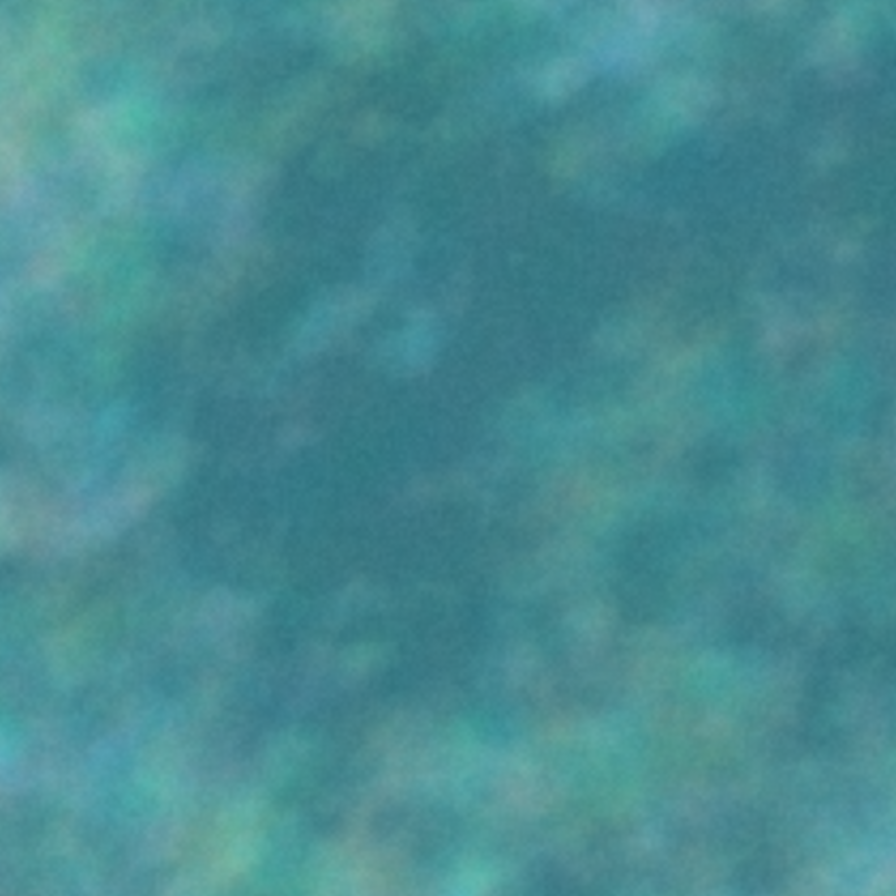
This texture is drawn by a Shadertoy shader. Its source:

```glsl
float hash(vec2 cell) {
    vec3 h = fract(cell.xyx * vec3(0.1031, 0.1030, 0.0973));
    h += dot(h, h.yzx + 33.33);
    return fract((h.x + h.y) * h.z);
}

float noise(vec2 p) {
    vec2 cell = floor(p), f = fract(p);
    f = f * f * f * (f * (f * 6.0 - 15.0) + 10.0);
    return mix(mix(hash(cell), hash(cell + vec2(1, 0)), f.x),
               mix(hash(cell + vec2(0, 1)), hash(cell + vec2(1, 1)), f.x), f.y);
}

// Layered noise, turned between octaves to hide the lattice
float fbm(vec2 p) {
    float sum = 0.0, weight = 0.53;
    for (int octave = 0; octave < 4; octave++) {
        sum += weight * noise(p);
        p = mat2(0.8, 0.6, -0.6, 0.8) * p * 2.03 + 17.3;
        weight *= 0.5;
    }
    return sum;
}

// Scattered round soft spots, one jittered in each cell
float spots(vec2 p) {
    vec2 cell = floor(p);
    float sum = 0.0;
    for (int y = -1; y <= 1; y++)
    for (int x = -1; x <= 1; x++) {
        vec2 id = cell + vec2(x, y);
        vec2 center = id + vec2(hash(id + 11.0), hash(id + 47.0));
        float radius = mix(0.4, 0.95, hash(id + 83.0));
        float strength = hash(id + 129.0);
        float fade = smoothstep(radius, 0.0, length(p - center));
        sum += strength * strength * fade;
    }
    return sum;
}

void mainImage(out vec4 fragColor, in vec2 fragCoord) {
    vec2 uv = fragCoord / iResolution.xy;

    // Axes along and across the gently rising streaks
    vec2 streak = mat2(0.82, -0.57, 0.57, 0.82) * uv;

    // Light gathers at the left, bottom and top; the middle right stays deep
    float edge = smoothstep(0.55, 0.0, uv.x) * 0.7
               + smoothstep(0.32, 0.0, uv.y) * 0.85
               + smoothstep(0.7, 1.05, uv.y) * 0.5;
    float broad = fbm(streak * vec2(3.6, 5.4) + 4.0) - 0.5;
    float blotch = fbm(streak * vec2(14.0, 17.0) + 71.0) - 0.5;
    float glow = spots(streak * vec2(9.0, 11.0) + 23.0) - 0.3;
    float light = 0.31 + 0.42 * min(edge, 1.1) + 1.05 * broad + 0.75 * blotch + 0.35 * glow;
    light = clamp(light, 0.06, 1.15);

    vec3 deepTeal = vec3(0.21, 0.465, 0.51);
    vec3 paleAqua = vec3(0.40, 0.675, 0.66);
    vec3 color = mix(deepTeal, paleAqua, light);

    // Drifting tan, green and lavender tints, stronger in the light
    vec3 tint = vec3(fbm(streak * vec2(11.0, 12.0) + 113.0),
                     fbm(streak * vec2(10.0, 11.0) + 151.0),
                     fbm(streak * vec2(8.0, 10.0) + 197.0)) - 0.5;
    color += tint * vec3(0.27, 0.09, 0.18) * (0.2 + light);

    // Soft fine grain
    float grain = noise(uv * 210.0) + noise(streak * 120.0 + 9.0) - 1.0;
    color += 0.022 * grain;

    fragColor = vec4(color, 1.0);
}
```
